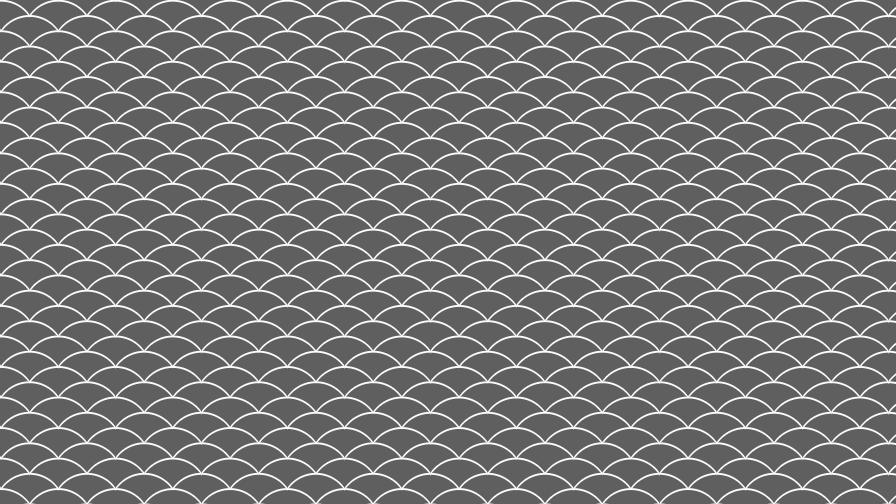
This pattern is drawn by a Shadertoy shader. Its source:

```glsl
// Lengths are fractions of the canvas height
const float SCALE_WIDTH = 0.1136;
const float ROW_STEP = 0.03028;
const vec2 FIRST_CREST = vec2(0.1157, 0.0014); // measured from the top left
const float CREST_LINE = 0.0038;
const float END_LINE = 0.0029;
const vec3 GROUND = vec3(0.373);
const vec3 LINE = vec3(0.99);

// Radius of the arc that spans one scale and rises by one row
const float HALF_WIDTH = 0.5 * SCALE_WIDTH;
const float RADIUS = (HALF_WIDTH * HALF_WIDTH + ROW_STEP * ROW_STEP) / (2.0 * ROW_STEP);

// Coverage of the arcs of one row, with y pointing down
float arcRow(vec2 p, float row, float pixel) {
    // Alternate rows shift by half a scale
    float shift = HALF_WIDTH * mod(row, 2.0);
    float x = mod(p.x - FIRST_CREST.x - shift + HALF_WIDTH, SCALE_WIDTH) - HALF_WIDTH;
    float y = p.y - FIRST_CREST.y - row * ROW_STEP - RADIUS;

    // The line thins slightly toward the cusps
    float t = x / HALF_WIDTH;
    float halfLine = 0.5 * mix(CREST_LINE, END_LINE, t * t);
    float dist = abs(length(vec2(x, y)) - RADIUS) - halfLine;
    return clamp(0.5 - dist / pixel, 0.0, 1.0);
}

void mainImage(out vec4 fragColor, in vec2 fragCoord) {
    float pixel = 1.0 / iResolution.y;
    vec2 p = vec2(fragCoord.x, iResolution.y - fragCoord.y) * pixel;

    // Neighbouring rows cover line thickness at crests and cusps
    float nearestRow = floor((p.y - FIRST_CREST.y) / ROW_STEP);
    float ink = 0.0;
    for (int j = -1; j <= 1; j++) {
        ink = max(ink, arcRow(p, nearestRow + float(j), pixel));
    }

    fragColor = vec4(mix(GROUND, LINE, ink), 1.0);
}
```
